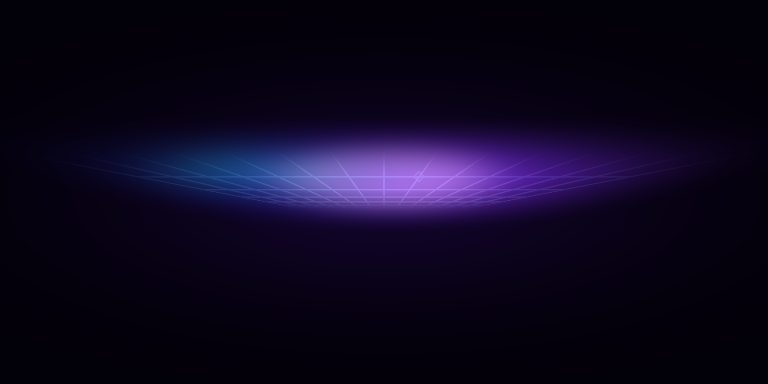
Reproduce this background procedurally as a Shadertoy shader.

```glsl
// Soft horizontal band whose lower edge lifts towards the sides
float lensBand(vec2 p) {
    float lower = 0.455 + 0.15 * p.x * p.x;
    float rise = smoothstep(lower - 0.065, lower + 0.065, p.y);
    float fall = 1.0 - smoothstep(0.535, 0.705, p.y);
    return rise * fall;
}

// Coverage of a thin line at the given distance
float stroke(float dist, float pixel) {
    return 1.0 - smoothstep(0.0, 0.0003 + 1.15 * pixel, dist);
}

// Ceiling grid in perspective, seven cells to each side
float ceilingGrid(vec2 p, float pixel) {
    float depth = max(p.y - 0.414, 0.001);
    float column = p.x / (0.73 * depth);
    float row = 1.0 / (2.88 * depth) - 2.77;

    float rayDist = abs(fract(column + 0.5) - 0.5) * 0.73 * depth
                  / sqrt(1.0 + 0.533 * column * column);
    float rowDist = abs(fract(row + 0.5) - 0.5) * 2.88 * depth * depth;
    float lines = max(stroke(rayDist, pixel), stroke(rowDist, pixel));

    // Small diamond on one crossing
    vec2 q = abs(p - vec2(0.091, 0.540));
    float diamond = abs(q.x + q.y - 0.013) * 0.707;
    lines = max(lines, 0.7 * stroke(diamond, pixel));

    float inside = 1.0 - smoothstep(7.02, 7.15, abs(column));
    float fade = smoothstep(0.038, 0.065, depth)
               * (1.0 - smoothstep(0.535, 0.615, p.y));
    return lines * inside * fade * exp(-1.6 * p.x * p.x);
}

void mainImage(out vec4 fragColor, in vec2 fragCoord) {
    float pixel = 1.0 / iResolution.y;
    vec2 p = vec2(fragCoord.x - 0.5 * iResolution.x, fragCoord.y) * pixel;

    // Dark surroundings with a wide violet haze
    vec2 haze = vec2(p.x / 0.72, (p.y - 0.49) / 0.27);
    vec3 color = vec3(0.008, 0.0, 0.032);
    color += vec3(0.062, 0.017, 0.135) * exp(-dot(haze, haze));

    // Blue to purple light across the band
    vec3 light = mix(vec3(0.06, 0.07, 0.44), vec3(0.35, 0.13, 0.67),
                     smoothstep(-0.45, 0.22, p.x));
    light *= exp(-2.7 * p.x * p.x);

    // Teal patch on the left
    vec2 teal = (p - vec2(-0.38, 0.57)) / vec2(0.22, 0.09);
    light += vec3(0.0, 0.21, 0.10) * exp(-dot(teal, teal));

    // Pale core
    vec2 core = (p - vec2(0.0, 0.535)) / vec2(0.28, 0.105);
    float coreSize = dot(core, core);
    light += vec3(0.26, 0.29, 0.09) * exp(-coreSize * coreSize);
    color += light * lensBand(p);

    color += vec3(0.075, 0.115, 0.12) * ceilingGrid(p, pixel);
    fragColor = vec4(clamp(color, 0.0, 1.0), 1.0);
}
```
